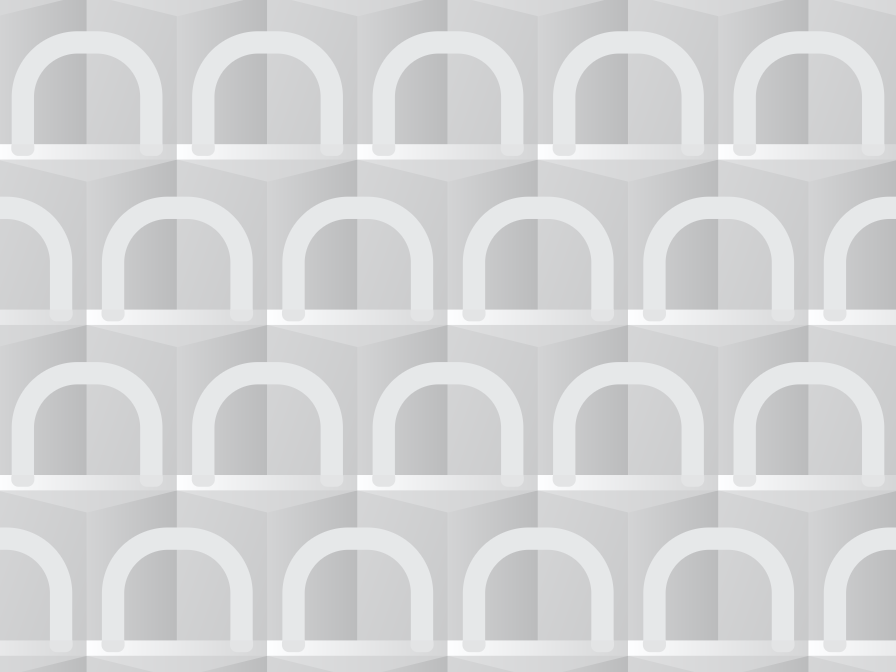
Give the GLSL for this pattern, as a Shadertoy shader.

```glsl
// Staggered rows of pale arches standing on lit ledges before folded grey walls.
// Each pixel paints its own row, then the row above, whose ledge overlaps it.
// Lengths are in tile widths; edges are smoothed over one pixel.

#define COLUMNS 4.965       // tiles across the canvas
#define ROW_HEIGHT 0.9166
#define FIRST_LEDGE 0.799   // depth of the first ledge below the top
#define LEDGE_HEIGHT 0.085
#define FOLD_DEPTH 0.123    // drop of the underside at the tile centre
#define ARCH_HALF_WIDTH 0.356
#define ARCH_HEIGHT 0.564
#define ARCH_CORNER 0.304
#define STROKE_HALF 0.0618
#define ARCH_COLOUR vec3(0.902, 0.908, 0.914)
#define FOOT_COLOUR vec3(0.890, 0.894, 0.898)

float coverage(float dist, float px) {
    return clamp(0.5 - dist / px, 0.0, 1.0);
}

// Rising ramp per unit, with its falling edge smoothed
float sawtooth(float x, float px) {
    float f = fract(x);
    return min(f, (1.0 - f) / px);
}

float roundedBox(vec2 p, vec2 halfSize, float radius) {
    vec2 q = abs(p) - halfSize + radius;
    return length(max(q, 0.0)) + min(max(q.x, q.y), 0.0) - radius;
}

// Stroke of a round-shouldered doorway, open at the bottom
float archStroke(vec2 p) {
    vec2 q = vec2(abs(p.x) - ARCH_HALF_WIDTH, p.y - ARCH_HEIGHT) + ARCH_CORNER;
    float outline = length(max(q, 0.0)) + min(max(q.x, q.y), 0.0) - ARCH_CORNER;
    return max(abs(outline) - STROKE_HALF, -p.y);
}

vec3 grey(float value) {
    return value + vec3(-0.003, 0.0, 0.004);
}

// Two wall panels meeting in a corner at x = 0
vec3 wallColour(vec2 p, float px) {
    float across = sawtooth(2.0 * p.x, 2.0 * px);
    float down = clamp(1.0 - p.y / ROW_HEIGHT, 0.0, 1.0);
    float side = sign(p.x) * (0.25 - abs(abs(p.x) - 0.25));
    float shaded = mix(0.830, 0.735, across);
    float lit = mix(0.840, 0.790, mix(across, down, 0.4));
    return grey(mix(shaded, lit, coverage(-side, px)));
}

// p.x is centred on the arch, p.y is the height above the ledge top
vec3 paintRow(vec3 colour, vec2 p, float px) {
    float along = sawtooth(p.x + 0.5, px);

    // Folded underside, ledge, then the wall above it
    float fold = LEDGE_HEIGHT + FOLD_DEPTH * (1.0 - 2.0 * abs(p.x));
    colour = mix(colour, grey(mix(0.875, 0.815, along)), coverage(-p.y - fold, px));
    colour = mix(colour, grey(mix(0.995, 0.835, along)), coverage(-p.y - LEDGE_HEIGHT, px));
    colour = mix(colour, wallColour(p, px), coverage(-p.y, px));

    // Arch and its two rounded feet
    vec2 footPoint = vec2(abs(p.x) - ARCH_HALF_WIDTH, p.y + 0.02);
    float foot = roundedBox(footPoint, vec2(0.064, 0.045), 0.04);
    colour = mix(colour, FOOT_COLOUR, coverage(foot, px));
    return mix(colour, ARCH_COLOUR, coverage(archStroke(p), px));
}

void mainImage(out vec4 fragColor, in vec2 fragCoord) {
    float px = COLUMNS / iResolution.x;
    float x = (fragCoord.x - 0.5 * iResolution.x) * px;
    float depth = (iResolution.y - fragCoord.y) * px - FIRST_LEDGE;
    float row = ceil(depth / ROW_HEIGHT);

    vec3 colour = vec3(0.0);
    for (int i = 0; i < 2; i++) {
        float r = row - float(i);
        float localX = fract(x + 0.5 * mod(r, 2.0) + 0.5) - 0.5;
        colour = paintRow(colour, vec2(localX, r * ROW_HEIGHT - depth), px);
    }
    fragColor = vec4(colour, 1.0);
}
```
